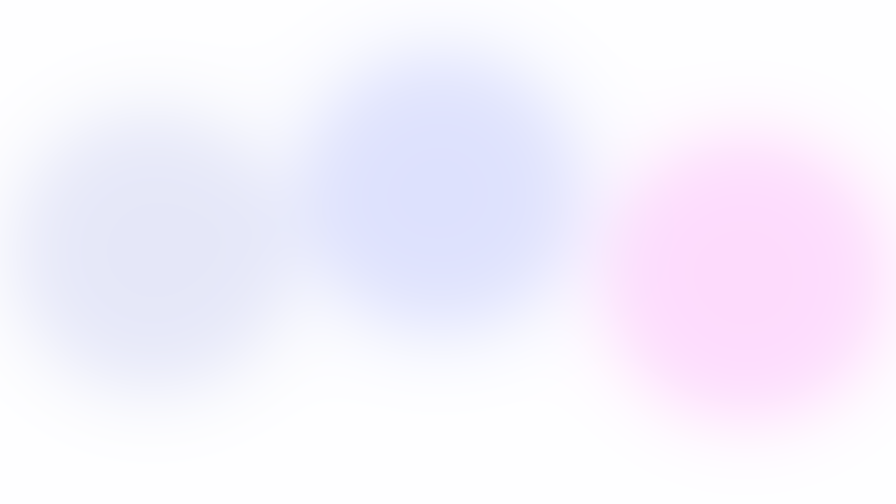
Write a Shadertoy shader that draws this background.

```glsl
const vec3 PAPER = vec3(0.998, 0.998, 1.0);
const vec3 MIST = vec3(0.898, 0.906, 0.973);
const vec3 PERIWINKLE = vec3(0.867, 0.882, 0.992);
const vec3 BLUSH = vec3(0.992, 0.859, 0.990);

// Coverage of a disc whose rim is blurred: one half at the radius
float softDisc(vec2 p, vec2 center, float radius, float blur) {
    float rim = length(p - center) - radius;
    return 1.0 / (1.0 + exp(rim / blur));
}

// Amount of light a tinted glow takes away from the paper
vec3 absorb(vec3 paper, vec3 tint, float coverage) {
    return (paper - tint) * coverage;
}

void mainImage(out vec4 fragColor, in vec2 fragCoord) {
    // Canvas height is one unit; centers are fractions of the canvas
    vec2 p = fragCoord / iResolution.y;
    vec2 canvas = vec2(iResolution.x / iResolution.y, 1.0);

    float left = softDisc(p, canvas * vec2(0.170, 0.502), 0.272, 0.047);
    float middle = softDisc(p, canvas * vec2(0.492, 0.618), 0.274, 0.048);
    float right = softDisc(p, canvas * vec2(0.833, 0.449), 0.279, 0.043);

    // Summed coverage keeps the joins between neighbours full
    vec3 color = PAPER;
    color -= absorb(PAPER, MIST, left);
    color -= absorb(PAPER, PERIWINKLE, middle);
    color -= absorb(PAPER, BLUSH, right);

    fragColor = vec4(clamp(color, 0.0, 1.0), 1.0);
}
```
